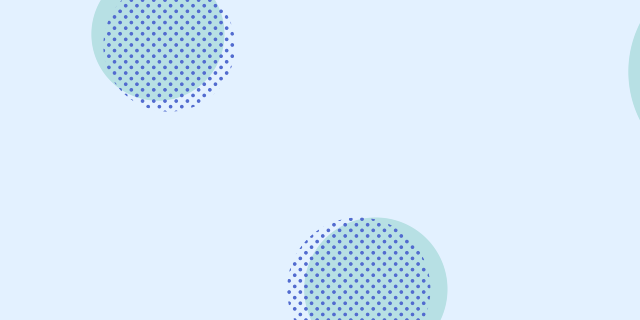
This background is drawn by a WebGL 1 fragment shader. Its source:

```glsl
precision mediump float;
// Pale blue backdrop with soft teal discs, two of them overlaid by
// slightly shifted discs of staggered indigo dots.
// Discs are distance functions; the dots repeat on a checkered lattice.

uniform vec2 u_resolution;

// Antialiased coverage of a disc, in units of the canvas height.
float disc(vec2 p, vec2 center, float radius) {
  float halfPixel = 0.6 / u_resolution.y;
  return 1.0 - smoothstep(-halfPixel, halfPixel, length(p - center) - radius);
}

// Two interleaved square grids of dots, passing through the anchor.
float staggeredDots(vec2 p, vec2 anchor) {
  const float pitch = 0.03505;
  vec2 cell = (p - anchor) / pitch;
  vec2 even = (fract(cell + 0.5) - 0.5) * pitch;
  vec2 odd = (fract(cell) - 0.5) * pitch;
  return max(disc(even, vec2(0.0), 0.0057), disc(odd, vec2(0.0), 0.0057));
}

void main() {
  vec2 p = gl_FragCoord.xy / u_resolution.y;
  // Keep the layout tied to the right edge at any aspect ratio.
  p.x *= 2.0 * u_resolution.y / u_resolution.x;

  vec3 paleBlue = vec3(0.89, 0.945, 1.0);
  vec3 teal = vec3(0.718, 0.878, 0.894);
  vec3 indigo = vec3(0.32, 0.42, 0.81);

  // Solid discs
  float solid = disc(p, vec2(0.4935, 0.8932), 0.2080);
  solid = max(solid, disc(p, vec2(1.1745, 0.0964), 0.2240));
  solid = max(solid, disc(p, vec2(2.2995, 0.7760), 0.3360));

  // Dotted discs
  float dots = disc(p, vec2(0.5286, 0.8568), 0.2057)
             * staggeredDots(p, vec2(0.5331, 0.8770));
  dots = max(dots, disc(p, vec2(1.1211, 0.0964), 0.2240)
             * staggeredDots(p, vec2(1.1138, 0.1224)));

  vec3 color = mix(paleBlue, teal, solid);
  color = mix(color, indigo, dots);
  gl_FragColor = vec4(color, 1.0);
}
```
